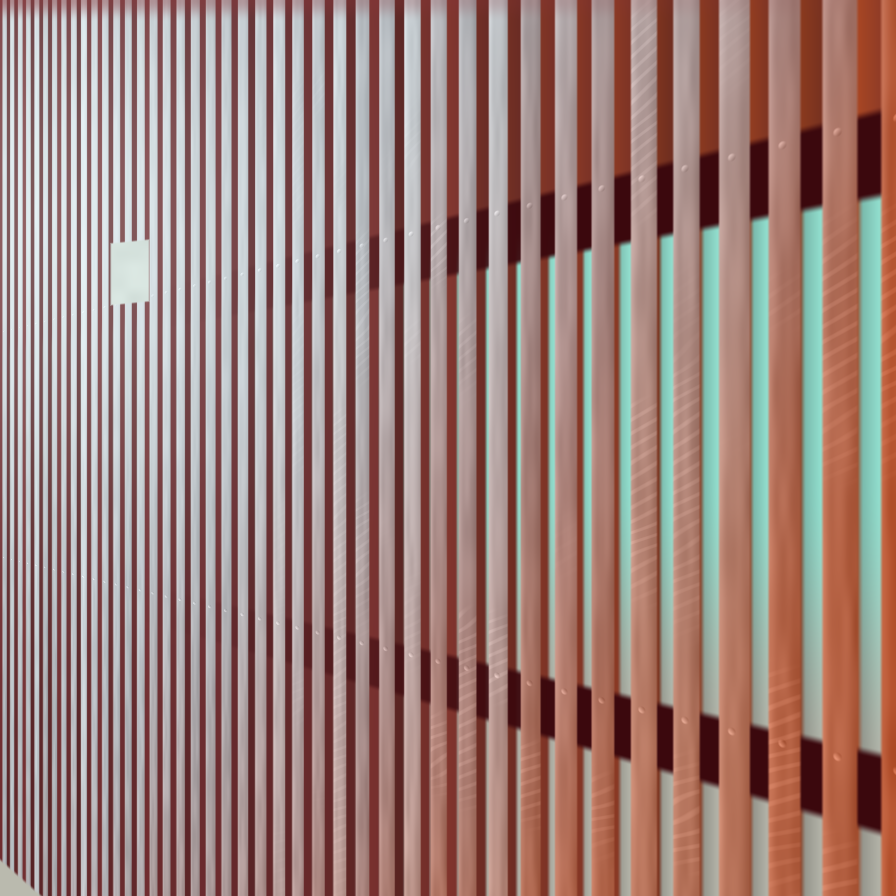
A WebGL 1 fragment shader for this texture:

```glsl
precision highp float;
// Painted timber slats on a wall receding to the left, with dark brackets in the gaps.
// A perspective division turns the canvas into slat number and wall height;
// slats, gaps, brackets, screws and wear are then drawn once per repeat.

uniform vec2 u_resolution;

const vec2 VANISH = vec2(-0.5234, 0.504);    // vanishing point of the wall
const float SLAT_SCALE = 33.1;               // about 42 slats over the canvas
const float FACE_WIDTH = 0.645;              // share of a repeat covered by slat
const float FACE_VARIATION = 0.06;
const vec2 UPPER_BRACKET = vec2(0.184, 0.247);
const vec2 LOWER_BRACKET = vec2(-0.288, -0.230);
const float SCREW_HEIGHT = 0.239;
const float SCREW_RADIUS = 0.0036;
const float FLOOR_HEIGHT = -0.885;
const vec4 PLATE = vec4(0.145, 0.696, 0.021, 0.034); // centre, half size

const vec3 PALE = vec3(0.88, 0.93, 0.94);
const vec3 GREY = vec3(0.70, 0.72, 0.74);
const vec3 ROSE = vec3(0.66, 0.52, 0.50);
const vec3 TERRACOTTA = vec3(0.72, 0.39, 0.27);
const vec3 RUST = vec3(0.62, 0.26, 0.13);
const vec3 MAROON = vec3(0.38, 0.15, 0.16);
const vec3 BRACKET = vec3(0.23, 0.03, 0.05);
const vec3 MINT = vec3(0.53, 0.81, 0.75);
const vec3 PLASTER = vec3(0.65, 0.65, 0.61);

float hash(vec2 p) {
  return fract(sin(dot(p, vec2(127.1, 311.7))) * 43758.5453);
}

float noise(vec2 p) {
  vec2 i = floor(p), f = fract(p);
  f = f * f * (3.0 - 2.0 * f);
  return mix(mix(hash(i), hash(i + vec2(1.0, 0.0)), f.x),
             mix(hash(i + vec2(0.0, 1.0)), hash(i + 1.0), f.x), f.y);
}

float band(float v, vec2 range, float soft) {
  return smoothstep(range.x - soft, range.x + soft, v)
       * (1.0 - smoothstep(range.y - soft, range.y + soft, v));
}

// Light falling on the far upper part of the wall
float glow(vec2 p) {
  vec2 q = (p - vec2(0.06, 0.75)) / vec2(0.27, 0.36);
  return exp(-dot(q, q));
}

vec3 gapColor(vec2 p, float v, float t, float width, float id) {
  float nearness = smoothstep(0.25, 0.95, p.x);
  float across = clamp((t - width) / (1.0 - width), 0.0, 1.0);
  vec3 side = mix(MAROON, RUST, nearness * (1.0 - 0.35 * across));
  side *= 0.82 + 0.36 * hash(vec2(id, 4.0));

  // The wall behind shows more as the gaps open towards the viewer
  float start = mix(1.05, 0.05, smoothstep(0.40, 0.84, p.x));
  float seen = smoothstep(start - 0.15, start + 0.25, across);
  vec3 backing = mix(MINT, PLASTER, smoothstep(0.05, -0.30, -0.25 + v + 0.25) * 0.0
                   + 1.0 - smoothstep(-0.26, -0.02, v));
  backing *= 0.85 + 0.22 * across;
  seen *= 1.0 - smoothstep(0.18, 0.22, v);
  vec3 color = mix(side, backing, seen);

  float bracket = band(v, UPPER_BRACKET, 0.004) + band(v, LOWER_BRACKET, 0.004);
  return mix(color, BRACKET, bracket * smoothstep(0.12, 0.65, p.x));
}

vec3 faceColor(vec2 p, float v, float t, float width, float id) {
  // Cool above, warm towards the lower right
  float warmth = p.x * 0.8 + (1.0 - p.y) * 0.4 + 0.10 * (hash(vec2(id, 1.0)) - 0.5);
  vec3 color = mix(GREY, ROSE, smoothstep(0.34, 0.74, warmth));
  color = mix(color, TERRACOTTA, smoothstep(0.62, 1.02, warmth));
  color = mix(color, RUST * 1.18, smoothstep(0.95, 1.0, p.x) * 0.8);
  color = mix(color, PALE, 0.35 * step(0.84, hash(vec2(id, 2.0))) * (1.0 - warmth * 0.6));
  color *= 0.95 + 0.10 * hash(vec2(id, 3.0));

  // Rounded edges, long grain and scuffed patches with slanted scratches
  float across = t / width;
  color += 0.10 * (1.0 - smoothstep(0.0, 0.35, across)) - 0.07 * smoothstep(0.6, 1.0, across);
  color += 0.07 * (noise(vec2(id * 7.0 + across * 4.0, v * 22.0)) - 0.5);
  float scuff = smoothstep(0.62, 0.82, noise(vec2(id * 3.7, v * 9.0)));
  float scratch = sin(v * 480.0 - across * 7.0 + 5.0 * noise(vec2(id, v * 30.0)));
  color += 0.055 * scuff * smoothstep(0.2, 1.0, scratch) * smoothstep(0.25, 0.5, p.x);

  // One screw at each bracket
  vec2 offset = vec2((t - 0.30) * pow(p.x - VANISH.x, 2.0) / SLAT_SCALE,
                     (abs(v) - SCREW_HEIGHT) * (p.x - VANISH.x));
  float radius = SCREW_RADIUS * (p.x + 0.25);
  float head = 1.0 - smoothstep(radius * 0.6, radius * 1.4, length(offset));
  float shine = dot(offset, vec2(-0.7, 0.7)) / radius;
  return color + head * (0.07 + 0.15 * shine);
}

void main() {
  vec2 p = gl_FragCoord.xy / u_resolution;
  float depth = p.x - VANISH.x;
  float n = SLAT_SCALE / depth;
  float v = (p.y - VANISH.y) / depth;
  float t = fract(-n), id = floor(n + t + 0.5);
  float soft = max(0.035, 0.8 * n / (depth * u_resolution.x));
  float width = FACE_WIDTH + FACE_VARIATION * (hash(vec2(id, 5.0)) - 0.5);

  // Slat over gap; the strip at the left edge still belongs to the previous gap
  float wrapped = step(t, width * 0.5);
  vec3 gap = gapColor(p, v, t + wrapped, width, id + wrapped);
  float face = smoothstep(0.0, 2.0 * soft, t) * (1.0 - smoothstep(width - soft, width + soft, t));
  vec3 color = mix(gap, faceColor(p, v, t, width, id), face);
  color = mix(color, PALE * 1.06, glow(p) * (0.25 + 0.50 * face));
  color = mix(color, MAROON * 1.4, 0.5 * smoothstep(0.975, 1.0, p.y) * (1.0 - p.x));

  // Blank plate and the corner of the floor
  vec2 edge = abs(p - PLATE.xy - vec2(0.0, 0.1 * (p.x - PLATE.x))) - PLATE.zw;
  float plate = 1.0 - smoothstep(-0.001, 0.002, max(edge.x, edge.y));
  color = mix(color, vec3(0.84, 0.89, 0.87) + 0.04 * (noise(p * 60.0) - 0.5), plate);
  color = mix(PLASTER * 1.12, color, smoothstep(FLOOR_HEIGHT - 0.005, FLOOR_HEIGHT + 0.005, v));
  gl_FragColor = vec4(clamp(color, 0.0, 1.0), 1.0);
}
```
